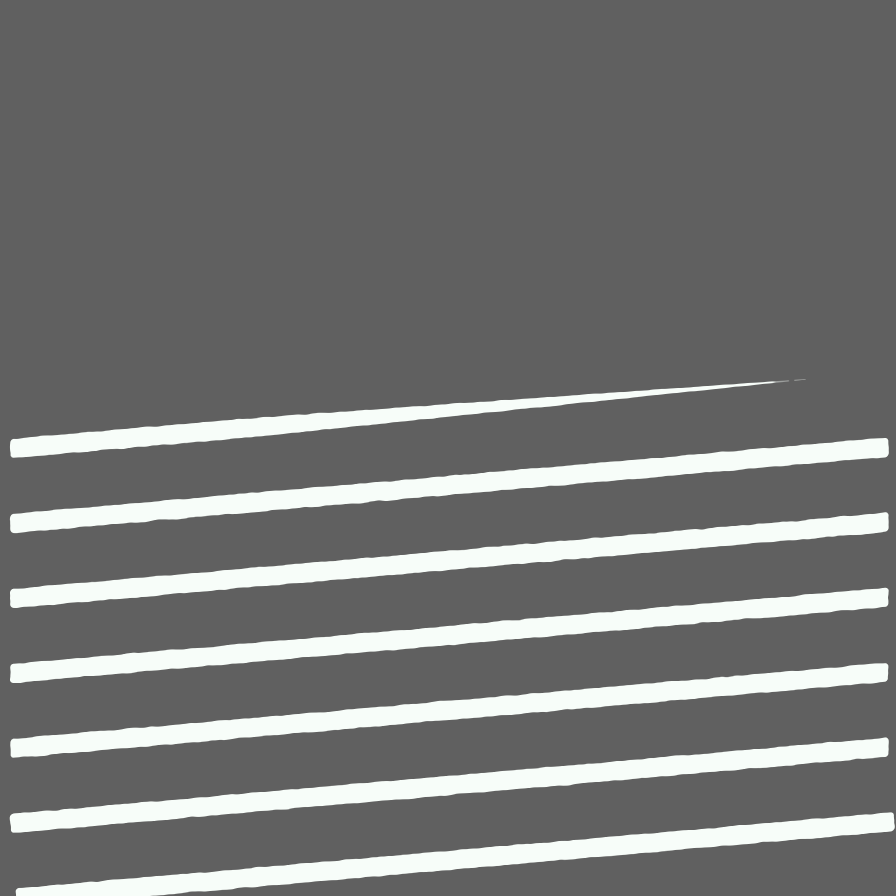
A Shadertoy shader for this background:

```glsl
const vec3 GROUND = vec3(0.376);
const vec3 CHALK = vec3(0.97, 0.992, 0.975);
const int STROKES = 7;
const float FIRST_HEIGHT = 0.4983;   // centre line of the top stroke at x = 0
const float SPACING = 0.0837;
const float SLOPE = 0.0871;
const float LEFT_END = 0.0115;
const float RIGHT_END = 0.9915;
const float HALF_WIDTH = 0.0107;
const float CORNER = 0.004;
const float TIP_END = 0.899;         // visible end of the tapered stroke
const float TAPER_ZERO = 0.918;
const float TAPER_LENGTH = 0.638;
const float DRY_START = 0.864;       // where the tip turns faint
const float DRY_GAP = 0.8835;
const float DRY_OPACITY = 0.4;
const float LAST_SHIFT = 0.0065;
const float ROUGHNESS = 0.0017;
const vec2 GRAIN = vec2(58.0, 85.0);

vec2 randomGradient(vec2 cell) {
    vec2 h = vec2(dot(cell, vec2(127.1, 311.7)), dot(cell, vec2(269.5, 183.3)));
    return 2.0 * fract(sin(h) * 43758.5) - 1.0;
}

float gradientNoise(vec2 p) {
    vec2 i = floor(p), f = fract(p);
    vec2 u = f * f * (3.0 - 2.0 * f);
    vec2 e = vec2(0.0, 1.0);
    float low = mix(dot(randomGradient(i), f),
                    dot(randomGradient(i + e.yx), f - e.yx), u.x);
    float high = mix(dot(randomGradient(i + e), f - e),
                     dot(randomGradient(i + 1.0), f - 1.0), u.x);
    return mix(low, high, u.y);
}

float roundedBox(vec2 p, vec2 halfSize, float radius) {
    vec2 q = abs(p) - halfSize + radius;
    return length(max(q, 0.0)) + min(max(q.x, q.y), 0.0) - radius;
}

void mainImage(out vec4 fragColor, in vec2 fragCoord) {
    vec2 uv = fragCoord / iResolution.xy;
    float pixel = 1.0 / min(iResolution.x, iResolution.y);

    // Uneven edge shared by all strokes
    float wobble = gradientNoise(uv * GRAIN)
                 + 0.4 * gradientNoise(uv * GRAIN * 2.3 + 17.0);

    float ink = 0.0;
    for (int i = 0; i < STROKES; i++) {
        float left = LEFT_END, right = RIGHT_END;
        float halfWidth = HALF_WIDTH, opacity = 1.0;

        // Top stroke narrows to a dry, broken tip
        if (i == 0) {
            right = TIP_END;
            halfWidth *= clamp((TAPER_ZERO - uv.x) / TAPER_LENGTH, 0.0, 1.0);
            opacity = mix(1.0, DRY_OPACITY, smoothstep(-0.003, 0.003, uv.x - DRY_START));
            opacity *= smoothstep(0.002, 0.004, abs(uv.x - DRY_GAP));
        }
        // Bottom stroke sits a little to the right
        if (i == STROKES - 1) {
            left += LAST_SHIFT;
            right += LAST_SHIFT;
        }

        float centre = FIRST_HEIGHT - float(i) * SPACING + SLOPE * uv.x;
        vec2 p = vec2(uv.x - 0.5 * (left + right), uv.y - centre);
        float d = roundedBox(p, vec2(0.5 * (right - left), halfWidth), min(CORNER, halfWidth));
        d += ROUGHNESS * wobble * mix(0.25, 1.0, halfWidth / HALF_WIDTH);
        ink = max(ink, opacity * clamp(0.5 - d / pixel, 0.0, 1.0));
    }

    fragColor = vec4(mix(GROUND, CHALK, ink), 1.0);
}
```
